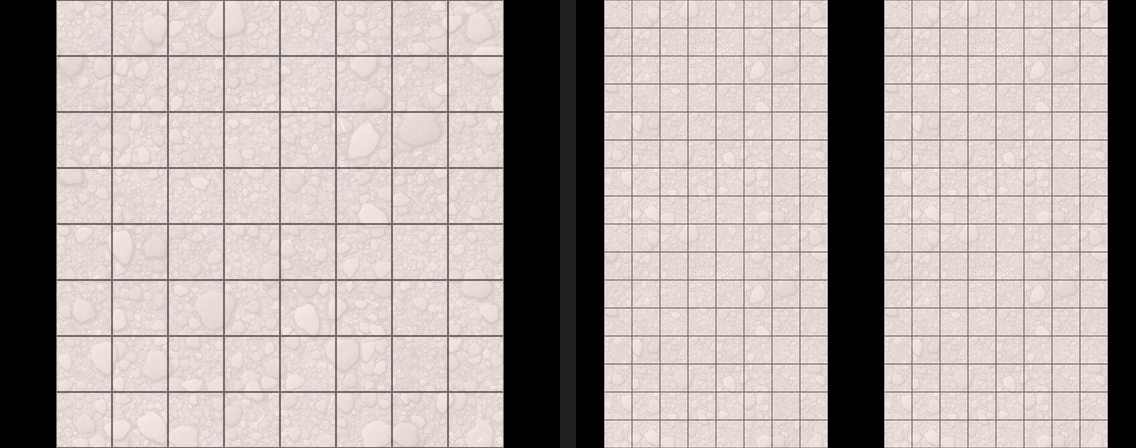
Left, the tile; right, the same tile 2 across and 2 down.
Write a Shadertoy shader that draws this texture.

```glsl
// Pale, dusty stony soil on a square panel, ruled by a thin black 8 x 8 grid
// between black side bands. Pebbles are scattered in wrapped cells, from fine
// to coarse, then flecked with straw and chips; all noise repeats on the panel.

const float GRID_CELLS = 8.0;
const float LINE_HALF_WIDTH = 0.0011;
const float TAU = 6.28319;
const vec2 LIGHT_DIR = vec2(-0.6, 0.8);

const vec3 SOIL = vec3(0.893, 0.848, 0.838);
const vec3 CREVICE = vec3(0.825, 0.770, 0.755);
const vec3 STONE_DULL = vec3(0.900, 0.850, 0.838);
const vec3 STONE_PALE = vec3(0.938, 0.888, 0.874);
const vec3 STRAW = vec3(0.975, 0.960, 0.945);

// Sine-free hash: three values in 0..1 per cell and seed
vec3 hash3(vec2 cell, float seed) {
    vec3 p = fract(vec3(cell.xy, cell.x + seed) * vec3(0.1031, 0.1030, 0.0973) + seed * 0.0137);
    p += dot(p, p.yxz + 33.33);
    return fract((p.xxy + p.yzz) * p.zyx);
}

mat2 rotation(float angle) {
    float c = cos(angle), s = sin(angle);
    return mat2(c, s, -s, c);
}

// Value noise that wraps after "period" cells
float wrappedNoise(vec2 uv, float period) {
    vec2 p = uv * period;
    vec2 cell = floor(p), f = fract(p);
    f = f * f * (3.0 - 2.0 * f);
    float a = hash3(mod(cell, period), period).x;
    float b = hash3(mod(cell + vec2(1, 0), period), period).x;
    float c = hash3(mod(cell + vec2(0, 1), period), period).x;
    float d = hash3(mod(cell + vec2(1, 1), period), period).x;
    return mix(mix(a, b, f.x), mix(c, d, f.x), f.y);
}

// One layer of lumpy stones, each lit from the upper left with a soft shadow
vec3 addStones(vec3 ground, vec2 uv, float count, float coverage, float pixel) {
    vec2 p = uv * count, base = floor(p);
    float blur = count * pixel * 0.7;
    for (int i = 0; i < 9; i++) {
        vec2 cell = base + vec2(i % 3, i / 3) - 1.0;
        vec2 id = mod(cell, count);
        vec3 place = hash3(id, count + 3.0);
        vec3 traits = hash3(id, count + 71.0);
        if (place.z > coverage) continue;

        vec2 offset = p - cell - mix(vec2(0.2), vec2(0.8), place.xy);
        vec2 q = rotation(traits.y * TAU) * offset;
        q.y *= mix(1.0, 1.5, traits.z);
        float angle = atan(q.y, q.x);
        float outline = 1.0 + 0.10 * sin(3.0 * angle + traits.x * TAU)
                            + 0.05 * sin(5.0 * angle + traits.z * TAU);
        float radius = mix(0.27, 0.55, traits.x * traits.x);
        float dist = length(q) / outline - radius;

        float facing = dot(offset, LIGHT_DIR) / (length(offset) + 0.001);
        float shadow = (1.0 - smoothstep(0.0, 0.18, dist)) * (0.5 - 0.4 * facing);
        ground = mix(ground, CREVICE, shadow);

        float rim = smoothstep(-0.7 * radius, 0.0, dist);
        float grain = wrappedNoise(uv, 150.0) - 0.5;
        vec3 stone = mix(STONE_DULL, STONE_PALE, traits.z);
        stone += 0.026 * facing * rim + 0.018 * grain;
        ground = mix(ground, stone, 1.0 - smoothstep(-blur, blur, dist));
    }
    return ground;
}

// Sparse pale slivers: long ones read as straw, short ones as chips
vec3 addStraw(vec3 ground, vec2 uv, float count, float coverage, float pixel) {
    vec2 p = uv * count, base = floor(p);
    for (int i = 0; i < 9; i++) {
        vec2 cell = base + vec2(i % 3, i / 3) - 1.0;
        vec2 id = mod(cell, count);
        vec3 place = hash3(id, count + 19.0);
        vec3 traits = hash3(id, count + 43.0);
        if (place.z > coverage) continue;

        vec2 q = rotation(traits.y * TAU) * (p - cell - place.xy) / count;
        float halfLength = mix(0.001, 0.019, traits.x * traits.x);
        q.y += 8.0 * (traits.z - 0.5) * q.x * q.x;
        q.x -= clamp(q.x, -halfLength, halfLength);
        float dist = length(q) - mix(0.0026, 0.0008, traits.x);
        float mask = 1.0 - smoothstep(-0.5 * pixel, 0.8 * pixel, dist);
        ground = mix(ground, STRAW, mask * mix(0.6, 1.0, traits.z));
    }
    return ground;
}

vec3 stonySoil(vec2 uv, float pixel) {
    float patches = wrappedNoise(uv, 5.0) + 0.5 * wrappedNoise(uv, 11.0) - 0.75;
    float grit = wrappedNoise(uv, 190.0) + wrappedNoise(uv, 90.0) - 1.0;
    vec3 color = SOIL + 0.045 * grit;
    color = addStones(color, uv, 84.0, 0.75, pixel);
    color = addStones(color, uv, 46.0, 0.55 + 0.2 * patches, pixel);
    color = addStones(color, uv, 24.0, 0.36, pixel);
    color = addStones(color, uv, 12.0, 0.20, pixel);
    color = addStraw(color, uv, 9.0, 0.25, pixel);
    return color + 0.016 * patches;
}

void mainImage(out vec4 fragColor, in vec2 fragCoord) {
    float pixel = 1.0 / iResolution.y;
    vec2 uv = (fragCoord - vec2(0.5 * iResolution.x, 0.0)) * pixel + vec2(0.5, 0.0);

    // Ruled grid, with lines on the panel border too
    vec2 toLine = abs(fract(uv * GRID_CELLS + 0.5) - 0.5) / GRID_CELLS;
    float lineDist = min(toLine.x, toLine.y) - LINE_HALF_WIDTH;
    float open = smoothstep(-0.5 * pixel, 0.5 * pixel, lineDist);

    // Black bands beside the centred square panel
    float panel = 1.0 - smoothstep(-0.5 * pixel, 0.5 * pixel, abs(uv.x - 0.5) - 0.5);
    fragColor = vec4(stonySoil(uv, pixel) * open * panel, 1.0);
}
```
